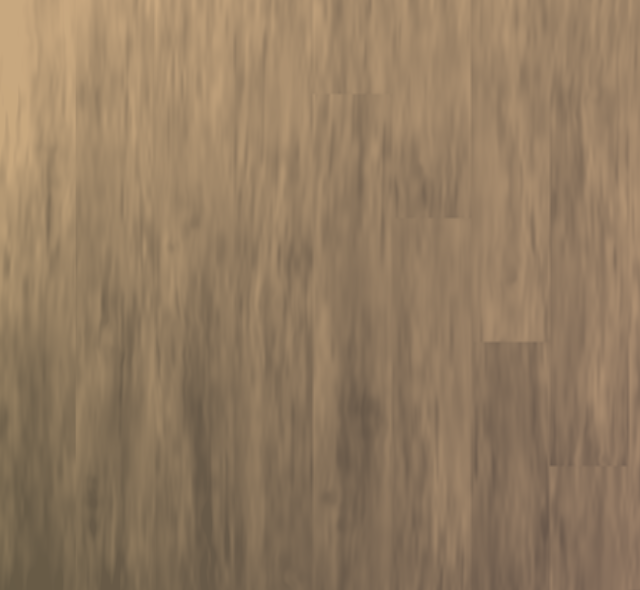
Write a Shadertoy shader that draws this texture.

```glsl
// Soft-lit brown wood floor: upright boards with stepped end joints, broken grain and faint knots.

const vec3 DARK_WOOD = vec3(0.45, 0.382, 0.308);
const vec3 LIGHT_WOOD = vec3(0.73, 0.61, 0.468);
const vec3 COOL_SHIFT = vec3(0.008, -0.010, 0.018);

const float BOARD_WIDTH = 0.134;    // in canvas heights
const float BOARD_LENGTH = 1.7;
const float COLUMN_OFFSET = 0.045;
const float FIRST_JOINT = 1.68;     // joint height in column zero
const float JOINT_STEP = 0.21;      // drop of the joint per column

const float BOARD_CONTRAST = 0.13;
const float BROAD_CONTRAST = 0.40;
const float STREAK_CONTRAST = 0.27;
const float FIBRE_CONTRAST = 0.26;
const float FLECK_CONTRAST = 0.20;
const float MOTTLE_CONTRAST = 0.12;
const float PORE_DEPTH = 0.20;
const float KNOT_DEPTH = 0.26;
const float JOINT_DEPTH = 0.05;
const float GRAIN_SWAY = 0.020;
const float GRAIN_SLANT = 0.035;

// Light level at the corners, as a position on the wood ramp
const float LIGHT_TOP_LEFT = 0.93;
const float LIGHT_TOP_RIGHT = 0.66;
const float LIGHT_LOW_LEFT = -0.04;
const float LIGHT_LOW_RIGHT = 0.25;
const float CORNER_GLOW = 0.28;

float hash(vec2 p) {
    vec3 q = fract(vec3(p.xyx) * 0.1031);
    q += dot(q, q.yzx + 33.33);
    return fract((q.x + q.y) * q.z);
}

float noise(vec2 p) {
    vec2 i = floor(p);
    vec2 f = fract(p);
    f = f * f * (3.0 - 2.0 * f);
    float low = mix(hash(i), hash(i + vec2(1, 0)), f.x);
    float high = mix(hash(i + vec2(0, 1)), hash(i + vec2(1, 1)), f.x);
    return mix(low, high, f.y);
}

// Overall lamp falloff, brightest in the upper left
float lampLight(vec2 uv) {
    float low = mix(LIGHT_LOW_LEFT, LIGHT_LOW_RIGHT, smoothstep(0.2, 1.0, uv.x));
    float high = mix(LIGHT_TOP_LEFT, LIGHT_TOP_RIGHT, smoothstep(0.0, 0.8, uv.x));
    vec2 fromCorner = (uv - vec2(0.0, 0.95)) / vec2(0.16, 0.30);
    return mix(low, high, uv.y) + CORNER_GLOW * exp(-dot(fromCorner, fromCorner));
}

// Lightness of the wood around zero; p is in canvas heights
float woodTone(vec2 p) {
    // Board layout
    float across = p.x / BOARD_WIDTH + COLUMN_OFFSET;
    float column = floor(across);
    float along = (p.y - FIRST_JOINT + JOINT_STEP * column) / BOARD_LENGTH;
    vec2 board = vec2(column + 11.0, floor(along) + 23.0);
    float seed = hash(board);
    float tone = BOARD_CONTRAST * (seed - 0.5);

    // Knots darken the board and push the grain sideways
    vec2 grain = p;
    for (int k = 0; k < 2; k++) {
        vec2 key = board * 3.0 + float(k) * 17.0;
        vec2 knot = vec2((column + 0.2 + 0.6 * hash(key) - COLUMN_OFFSET) * BOARD_WIDTH,
                         hash(key + 5.3));
        vec2 d = (p - knot) / vec2(0.022, 0.034);
        d += 1.6 * (vec2(noise(p * 45.0), noise(p * 38.0 + 9.0)) - 0.5);
        tone -= KNOT_DEPTH * hash(key + 8.1) * exp(-dot(d, d));
        grain.x -= 0.007 * d.x * exp(-0.45 * dot(d, d));
    }

    // Gentle sway plus a small slant that differs from board to board
    float shift = seed * 37.0;
    grain.x += GRAIN_SWAY * (noise(vec2(p.x * 7.0, p.y * 2.6) + shift) - 0.5);
    grain.x -= GRAIN_SLANT * (hash(board + 4.7) - 0.3) * p.y;

    // Grain from broad bands down to short broken fibres
    float broad = noise(grain * vec2(21.0, 1.5) + shift);
    float streak = noise(grain * vec2(58.0, 4.5) + shift + 3.7);
    float fibre = noise(grain * vec2(125.0, 14.0) + shift + 8.2);
    float fleck = noise(grain * vec2(190.0, 32.0) + shift + 14.6);
    float mottle = noise(p * vec2(26.0, 17.0) + shift + 27.0);
    float figure = 0.35 + 1.2 * noise(p * vec2(13.0, 5.0) + shift);
    tone += BROAD_CONTRAST * (broad - 0.5) + STREAK_CONTRAST * (streak - 0.5);
    tone += figure * FIBRE_CONTRAST * (fibre - 0.5);
    tone += figure * FLECK_CONTRAST * (fleck - 0.5);
    tone += MOTTLE_CONTRAST * (mottle - 0.5);

    // Sparse short dark pores
    float pore = noise(grain * vec2(115.0, 11.0) + shift + 19.0);
    tone -= PORE_DEPTH * figure * smoothstep(0.72, 0.98, pore);

    // Faint shadow at the short end joints, broken along its width
    float joint = (0.5 - abs(fract(along) - 0.5)) * BOARD_LENGTH;
    return tone - JOINT_DEPTH * noise(p * 40.0) * (1.0 - smoothstep(0.0, 0.008, joint));
}

void mainImage(out vec4 fragColor, in vec2 fragCoord) {
    vec2 uv = fragCoord / iResolution.xy;

    // Average samples over a small fixed footprint for soft edges
    float tone = 0.0;
    for (int s = 0; s < 9; s++) {
        vec2 offset = (vec2(s % 3, s / 3) - 1.0) * 0.0016;
        tone += woodTone(fragCoord / iResolution.y + offset) / 9.0;
    }

    float level = clamp(lampLight(uv) + tone, -0.14, 1.2);
    vec3 color = mix(DARK_WOOD, LIGHT_WOOD, level);
    color += COOL_SHIFT * (uv.x - 0.5) * (1.3 - uv.y);
    fragColor = vec4(color, 1.0);
}
```
